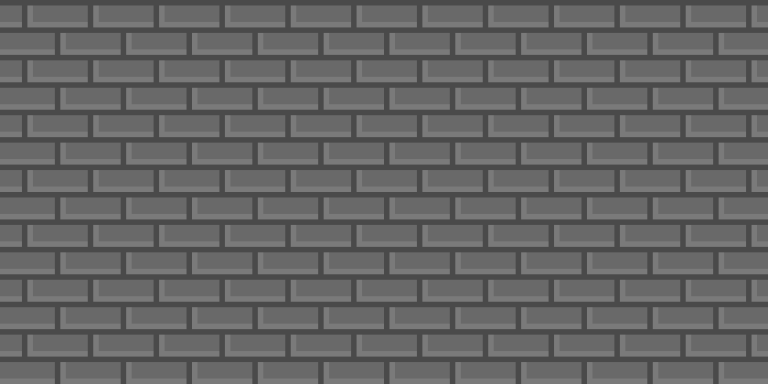
A WebGL 1 fragment shader for this texture:

```glsl
precision highp float;
// Grey running-bond brick wall with a lit bevel on the left and bottom of each brick.
uniform vec2 u_resolution;

// Antialiased coverage of the region where d > 0, with d in row heights
float coverage(float d, float pixel) {
    return clamp(d / pixel + 0.5, 0.0, 1.0);
}

void main() {
    // One unit is one row height: 14 rows fill the canvas
    float pixel = 14.0 / u_resolution.y;
    vec2 p = gl_FragCoord.xy * pixel;

    // Cell borders run along the middle of the mortar; alternate rows shift by half a brick
    float row = floor(p.y + 0.1);
    float start = mod(row, 2.0) < 0.5 ? 2.2 : 1.0;
    vec2 q = vec2(mod(p.x - start + 0.1, 2.4) - 0.1, p.y - row);

    // Brick is 2.2 by 0.8; its bevel is 0.2 wide
    vec2 edge = min(q, vec2(2.2, 0.8) - q);
    float brick = coverage(edge.x, pixel) * coverage(edge.y, pixel);
    float face = coverage(q.x - 0.2, pixel) * coverage(q.y - 0.2, pixel);

    vec3 mortarColor = vec3(0.29);
    vec3 bevelColor = vec3(0.48);
    vec3 faceColor = vec3(0.41);
    vec3 color = mix(mortarColor, mix(bevelColor, faceColor, face), brick);
    gl_FragColor = vec4(color, 1.0);
}
```
